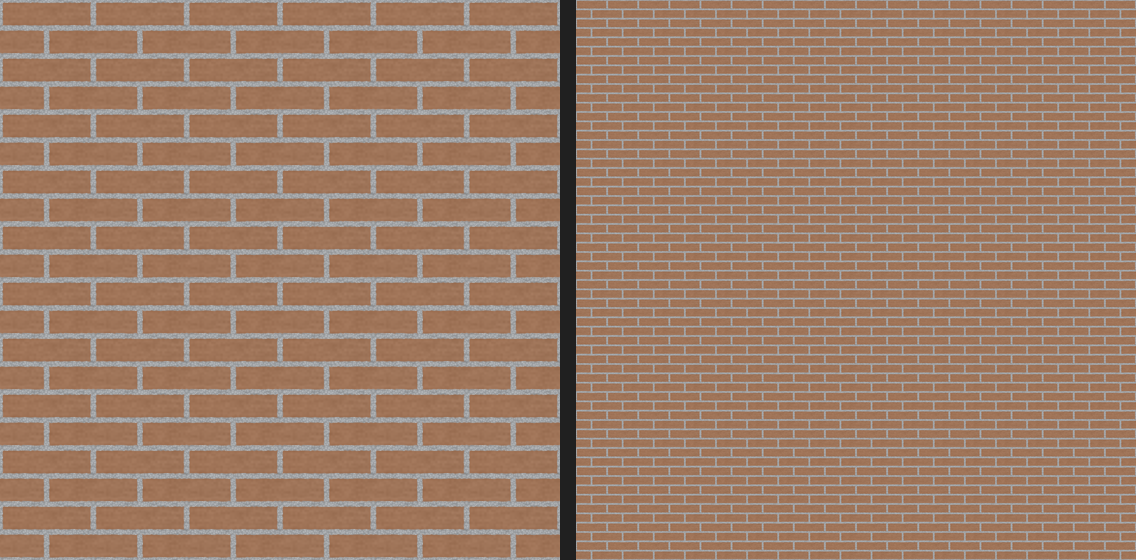
Left: one tile. Right: repeated 3 by 3.
Write a Shadertoy shader that draws this texture.

```glsl
// Running-bond wall of slim terracotta bricks with gritty grey mortar, tiling on all sides.

#define COLUMNS 6.0
#define ROWS 20.0
#define MORTAR_WIDTH 0.0100
#define EDGE_SOFTNESS 0.0016
#define EDGE_WOBBLE 0.0012
#define RIM_WIDTH 0.0045
#define GRIT_CELLS vec2(40.0, 24.0)
#define GRAIN_AMOUNT 0.035
#define BRICK_COLOR vec3(0.622, 0.452, 0.342)
#define RIM_COLOR vec3(0.615, 0.425, 0.305)
#define MORTAR_COLOR vec3(0.630, 0.640, 0.650)

float hash(vec2 p) {
    vec3 q = fract(vec3(p.xyx) * 0.1031);
    q += dot(q, q.yzx + 33.33);
    return fract((q.x + q.y) * q.z);
}

// Value noise that wraps once per unit of p
float wrappedNoise(vec2 p, vec2 cells) {
    p *= cells;
    vec2 i = floor(p);
    vec2 f = p - i;
    f = f * f * (3.0 - 2.0 * f);
    float a = hash(mod(i, cells));
    float b = hash(mod(i + vec2(1.0, 0.0), cells));
    float c = hash(mod(i + vec2(0.0, 1.0), cells));
    float d = hash(mod(i + 1.0, cells));
    return mix(mix(a, b, f.x), mix(c, d, f.x), f.y);
}

// Distance to the nearest scattered grain, wrapping once per unit of p
float wrappedCells(vec2 p, vec2 cells) {
    p *= cells;
    vec2 i = floor(p);
    float nearest = 2.0;
    for (int y = -1; y <= 1; y++) {
        for (int x = -1; x <= 1; x++) {
            vec2 cell = i + vec2(x, y);
            vec2 id = mod(cell, cells);
            vec2 grain = cell + vec2(hash(id), hash(id + 57.0));
            nearest = min(nearest, length(grain - p));
        }
    }
    return nearest;
}

void mainImage(out vec4 fragColor, in vec2 fragCoord) {
    vec2 uv = fragCoord / iResolution.xy;

    // One surface patch spans a brick across and a staggered pair of rows
    vec2 patchUv = uv * vec2(COLUMNS, ROWS * 0.5);
    float grain = wrappedNoise(patchUv, GRIT_CELLS) - 0.5;
    float streak = wrappedNoise(patchUv, vec2(7.0, 20.0)) - 0.5;
    float grit = wrappedCells(patchUv, GRIT_CELLS);

    // Brick layout: even rows shift by half a brick
    float stagger = 0.5 * (1.0 - mod(floor(uv.y * ROWS), 2.0));
    vec2 brickUv = fract(uv * vec2(COLUMNS, ROWS) + vec2(stagger, 0.0)) - 0.5;
    vec2 pitch = 1.0 / vec2(COLUMNS, ROWS);
    vec2 edge = abs(brickUv) * pitch - 0.5 * (pitch - MORTAR_WIDTH);
    float dist = max(edge.x, edge.y) + grain * EDGE_WOBBLE;

    // Brick face: warmer rim, faint streaks and a slight fade to the right
    float rim = smoothstep(-RIM_WIDTH, 0.0, dist);
    vec3 brick = mix(BRICK_COLOR, RIM_COLOR, rim * 0.8);
    brick += GRAIN_AMOUNT * (grain + streak);
    brick += vec3(-0.004, 0.008, 0.014) * brickUv.x;

    // Mortar: grey with light grains and darker pits
    vec3 mortar = MORTAR_COLOR + 0.16 * (0.45 - grit) + 0.07 * grain;

    float softness = max(EDGE_SOFTNESS, 0.75 / iResolution.y);
    float mortarMask = smoothstep(-softness, softness, dist);
    fragColor = vec4(mix(brick, mortar, mortarMask), 1.0);
}
```
